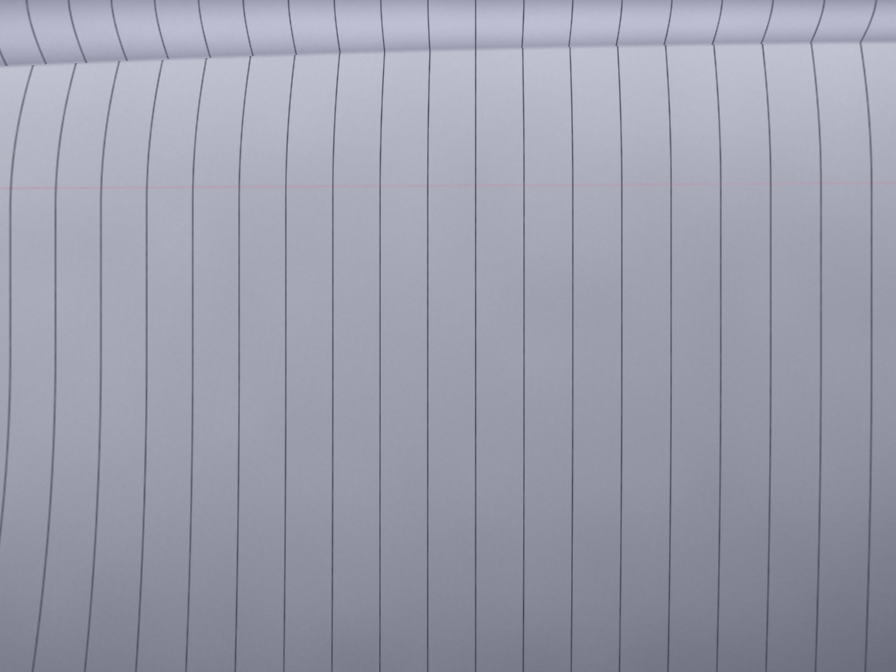
A Shadertoy shader for this pattern:

```glsl
// Ruled notebook paper turned on its side: thin dark rules run down a curling
// page, below a folded strip and crossed by a faint pink margin. A loop bends
// each rule by its index; gradients and value noise shade the sheet.

float hash(vec2 p) {
    return fract(sin(dot(p, vec2(127.1, 311.7))) * 43758.5453);
}

float noise(vec2 p) {
    vec2 i = floor(p), f = fract(p);
    f = f * f * (3.0 - 2.0 * f);
    return mix(mix(hash(i), hash(i + vec2(1, 0)), f.x),
               mix(hash(i + vec2(0, 1)), hash(i + vec2(1, 1)), f.x), f.y);
}

// Height of the crease, measured down from the top edge
float creaseY(float x) {
    return 1.03 - 0.026 * x + 0.001 * x * x;
}

// Horizontal position of rule k at depth y
float ruleX(float k, float y, float crease) {
    float x = k + 0.0032 * k * k;
    if (y < crease) {
        // Folded strip: rules bow outward, then pinch at the crease
        float s = clamp(y / crease, 0.0, 1.0);
        return x + (k < 0.0 ? 0.0034 : 0.002) * k * k - 0.041 * k * pow(s, 1.5);
    }
    // Page: curl below the crease and sag toward the lower edge
    float curl = max(1.0 - (y - crease) / 3.0, 0.0);
    float sag = max((y - 7.3) / 6.7, 0.0);
    x += 0.004 * max(k, 0.0);
    x -= k * (k < 0.0 ? 0.0475 : 0.029) * curl * curl;
    return x + (k < 0.0 ? 0.00066 * k * k * k : -0.0165 * k) * sag * sag;
}

vec3 paperColor(vec2 p, float crease) {
    float depth = (p.y - crease) / 13.0;
    float side = p.x / 9.5;

    // Main page: bright near the crease, level in the middle, dim at the
    // bottom and right
    float light = 0.758 - 0.275 * depth - 0.022 * sin(6.28 * depth);
    light -= 0.03 * side * smoothstep(0.0, 0.5, depth);
    light -= 0.04 * side * side * smoothstep(0.5, 1.0, depth);
    vec3 page = light + vec3(-0.006, 0.003, 0.06);

    // Folded strip: cooler, brightest across its middle
    float s = clamp(p.y / crease, 0.0, 1.0);
    float glow = 0.62 + 0.13 * sin(3.14 * pow(s, 0.95)) - 0.03 * side * side;
    vec3 strip = glow + vec3(0.0, 0.0, 0.08);

    vec3 color = mix(strip, page, smoothstep(-0.06, 0.06, p.y - crease));
    color -= 0.02 * exp(-abs(p.y - crease + 0.06) * 12.0);

    // Soft mottling and fine grain
    color += 0.016 * (noise(p * 0.8) - 0.5);
    return color + 0.012 * (noise(p * 24.0) - 0.5);
}

void mainImage(out vec4 fragColor, in vec2 fragCoord) {
    // One unit is the rule spacing; x = 0 on the central rule, y runs down
    float pixel = 13.98 / iResolution.y;
    vec2 p = vec2(fragCoord.x, iResolution.y - fragCoord.y) * pixel;
    p.x -= 9.895;

    float crease = creaseY(p.x);
    vec3 color = paperColor(p, crease);

    // Pink margin, faint and unevenly printed
    float margin = abs(p.y - 3.86 + 0.006 * p.x);
    float pink = 1.0 - smoothstep(0.0, 0.03 + pixel, margin);
    color = mix(color, vec3(0.73, 0.6, 0.68), pink * (0.35 + 0.25 * noise(p * vec2(4, 1))));

    // Nearest rule
    float gap = 1e3;
    for (int i = -12; i <= 10; i++) {
        gap = min(gap, abs(p.x - ruleX(float(i), p.y, crease)));
    }

    // Ink: crisp in the centre, softer toward the sides
    float blur = 1.3 * pixel + 0.03 * pow(abs(p.x) / 9.5, 2.0);
    float ink = clamp((0.014 - gap) / blur + 0.5, 0.0, 1.0);
    ink *= 0.58 + 0.14 * noise(p * vec2(2, 7));
    color = mix(color, vec3(0.17, 0.17, 0.22), ink);

    fragColor = vec4(color, 1.0);
}
```
